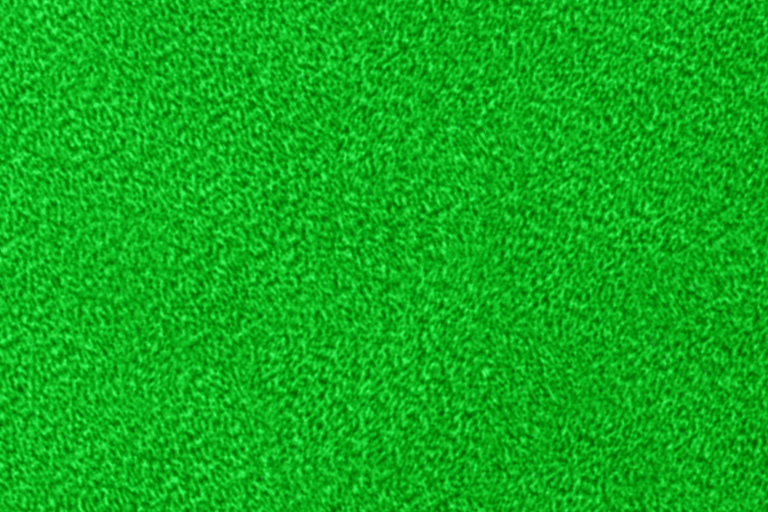
Give the GLSL for this texture, as a Shadertoy shader.

```glsl
float hash(vec2 p) {
    return fract(sin(dot(p, vec2(127.1, 311.7))) * 43758.5453);
}

float noise(vec2 p) {
    vec2 cell = floor(p), f = fract(p);
    f = f * f * (3.0 - 2.0 * f);
    return mix(mix(hash(cell), hash(cell + vec2(1, 0)), f.x),
               mix(hash(cell + vec2(0, 1)), hash(cell + vec2(1, 1)), f.x), f.y);
}

float slope(vec2 cell, vec2 offset) {
    float angle = 6.2832 * hash(cell);
    return dot(vec2(cos(angle), sin(angle)), offset);
}

// Gradient noise around zero, with even grain size and no broad blotches
float gradientNoise(vec2 p) {
    vec2 cell = floor(p), f = fract(p), e = vec2(1, 0);
    vec2 w = f * f * f * (f * (f * 6.0 - 15.0) + 10.0);
    return mix(mix(slope(cell, f), slope(cell + e, f - e), w.x),
               mix(slope(cell + e.yx, f - e.yx), slope(cell + 1.0, f - 1.0), w.x), w.y);
}

// Turn and stretch space along a direction; frequency is (across, along)
vec2 combed(vec2 p, float angle, vec2 frequency) {
    vec2 axis = vec2(cos(angle), sin(angle));
    return vec2(dot(p, vec2(axis.y, -axis.x)), dot(p, axis)) * frequency + 400.0;
}

// Felt colour for a given green level
vec3 feltColor(float green) {
    float lit = clamp((green - 0.47) / 0.37, 0.0, 1.3);
    return vec3(0.01 + 0.12 * pow(lit, 2.2), green, 0.02 + 0.21 * pow(lit, 1.8));
}

void mainImage(out vec4 fragColor, in vec2 fragCoord) {
    vec2 uv = fragCoord / iResolution.xy;
    vec2 p = fragCoord / iResolution.y;

    // The nap leans one way on the left and the other on the right
    float lean = smoothstep(0.4, 0.6, 0.5 * uv.x + 0.6 * noise(p * 7.0) - 0.05);
    vec2 tufts = vec2(118, 72);
    float fibre = mix(gradientNoise(combed(p, 2.1, tufts)),
                      gradientNoise(combed(p, 1.2, tufts)), lean);
    float grain = noise(combed(p, 0.6, vec2(180, 165)));
    float clumps = gradientNoise(combed(p, 1.7, vec2(60, 36)));

    // Brightness: crisp fibres over faint patches and a falloff to the right
    float green = 0.682
        + 0.37 * fibre
        + 0.25 * (grain - 0.5)
        + 0.09 * clumps
        + 0.04 * (noise(p * 9.0 + 5.0) - 0.5)
        + 0.05 * (0.5 - uv.x) + 0.02 * (uv.y - 0.5);
    vec3 color = feltColor(clamp(green, 0.38, 0.95));

    // Sparse pale lint
    float lint = smoothstep(0.85, 1.0, noise(combed(p + 3.0, 1.9, vec2(130, 60))));
    color += vec3(0.10, 0.04, 0.12) * lint * smoothstep(0.4, 0.8, noise(p * 14.0 + 60.0));

    fragColor = vec4(color, 1.0);
}
```
